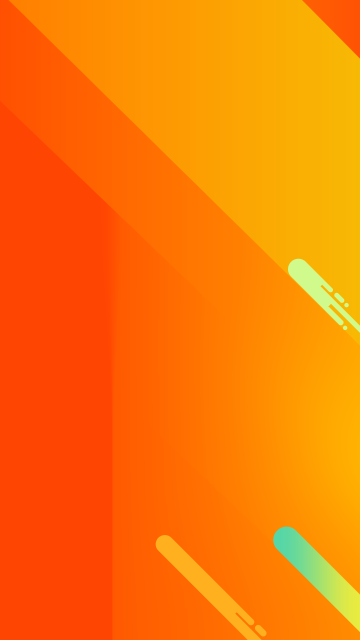
This background is drawn by a WebGL 2 fragment shader. Its source:

```glsl
#version 300 es
precision highp float;

uniform vec2 u_resolution;
out vec4 fragColor;

#define FLAT_RED vec3(1.0, 0.272, 0.008)
#define CORNER_RED vec3(1.0, 0.35, 0.015)
#define MINT vec3(0.82, 0.98, 0.55)
#define TEAL vec3(0.34, 0.84, 0.65)
#define LIME vec3(0.91, 0.92, 0.25)
#define AMBER vec3(1.0, 0.69, 0.12)
#define PANEL_EDGE 0.3125
#define GLOW_CENTER vec2(0.97, 0.54)

// Signed distance to the line y = height - slope * x, positive above it.
float above(vec2 p, float slope, float height) {
    return (p.y + slope * p.x - height) / sqrt(1.0 + slope * slope);
}

// Coverage with an edge about one pixel wide.
float cover(float d) {
    return clamp(0.5 - d * u_resolution.x, 0.0, 1.0);
}

// Local frame: x runs down to the right, y points up to the right.
vec2 diagonal(vec2 p, vec2 origin) {
    vec2 d = p - origin;
    return vec2(d.x - d.y, d.x + d.y) * 0.70710678;
}

// Capsule lying along local x, from start to end at height y.
float bar(vec2 q, float start, float end, float y, float radius) {
    return length(vec2(q.x - clamp(q.x, start, end), q.y - y)) - radius;
}

// Mint streak: rounded body splitting into fingers and droplets.
float mintStreak(vec2 q) {
    float body = bar(q, 0.0, 0.3, 0.0, 0.029);
    float d = max(body, q.x - 0.077);
    d = min(d, max(body, max(q.x - 0.132, q.y - 0.009)));
    d = min(d, bar(q, 0.0, 0.104, 0.0225, 0.0065));
    d = min(d, bar(q, 0.126, 0.147, 0.024, 0.0065));
    d = min(d, bar(q, 0.165, 0.165, 0.024, 0.006));
    d = min(d, bar(q, 0.0, 0.4, 0.003, 0.007));
    d = min(d, bar(q, 0.0, 0.188, -0.0215, 0.0075));
    return min(d, bar(q, 0.207, 0.207, -0.0235, 0.006));
}

// Amber streak: long body with one finger and one loose dash.
float amberStreak(vec2 q) {
    float body = bar(q, 0.0, 0.6, 0.0, 0.0255);
    float d = max(body, q.x - 0.275);
    d = min(d, max(body, q.y - 0.002));
    d = min(d, bar(q, 0.0, 0.322, 0.0165, 0.009));
    return min(d, bar(q, 0.348, 0.368, 0.0185, 0.009));
}

// Lower panel: a sideways ramp with a warm glow at the right.
vec3 lowerPanel(vec2 p) {
    float t = (p.x - PANEL_EDGE) / (1.0 - PANEL_EDGE);
    float green = 0.345 + 0.30 * t;
    green -= 0.08 * t * (1.0 - smoothstep(0.0, 0.5, p.y));
    vec2 g = diagonal(p, GLOW_CENTER) / vec2(0.34, 0.19);
    green += 0.055 * exp(-dot(g, g));
    float fold = above(p, 0.95, 0.99);
    green -= 0.014 * smoothstep(0.003, -0.003, fold) * smoothstep(0.35, 0.6, p.x);
    vec3 ramp = vec3(1.0, green, 0.004);
    float softness = mix(0.003, 0.035, smoothstep(0.6, 1.2, p.y));
    return mix(FLAT_RED, ramp, smoothstep(-softness, softness, p.x - PANEL_EDGE));
}

void main() {
    vec2 p = gl_FragCoord.xy / u_resolution.x;

    // Layered diagonal panels
    vec3 color = lowerPanel(p);
    vec3 band = vec3(1.0, max(0.315 + 0.28 * p.x, color.g), 0.004);
    color = mix(color, band, cover(-above(p, 0.96, 1.498)));
    vec3 gold = vec3(1.0 - 0.03 * p.x * p.x, 0.49 + 0.235 * p.x, 0.015 * p.x);
    color = mix(color, gold, cover(-above(p, 0.983, 1.801)));
    vec3 corner = CORNER_RED - vec3(0.0, 0.35, 0.0) * (p.x - 0.92);
    color = mix(color, corner, cover(-above(p, 1.01, 2.625)));

    // Rounded streaks
    color = mix(color, MINT, cover(mintStreak(diagonal(p, vec2(0.829, 1.030)))));
    color = mix(color, AMBER, cover(amberStreak(diagonal(p, vec2(0.458, 0.266)))));
    float tealBar = bar(diagonal(p, vec2(0.796, 0.278)), 0.0, 0.7, 0.0, 0.037);
    vec3 tealRamp = mix(TEAL, LIME, smoothstep(0.77, 1.0, p.x));
    color = mix(color, tealRamp, cover(tealBar));

    fragColor = vec4(color, 1.0);
}
```
